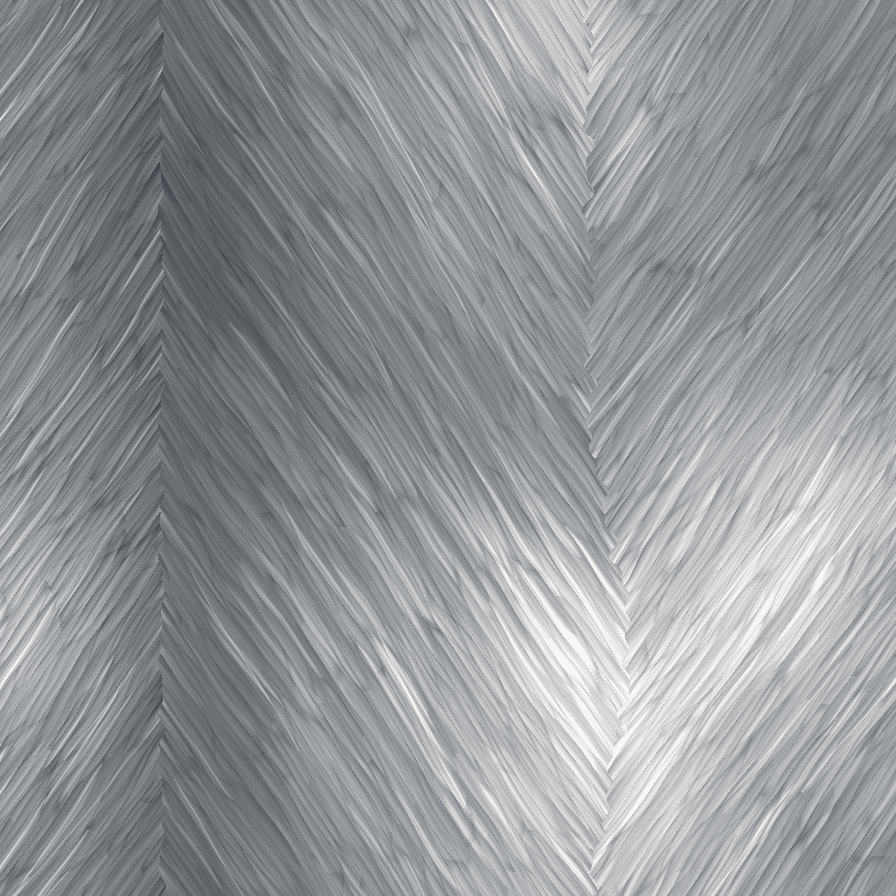
This texture is drawn by a WebGL 1 fragment shader. Its source:

```glsl
precision highp float;
// Brushed silver strokes in a herringbone, with soft pools of reflected light.
uniform vec2 u_resolution;

vec2 hash2(vec2 c) {
  return fract(sin(vec2(dot(c, vec2(127.1, 311.7)), dot(c, vec2(269.5, 183.3)))) * 4375.85);
}

// Nearest cell: x = random shade, y = signed offset across, z = border distance
vec3 cellStroke(vec2 uv) {
  vec2 base = floor(uv), local = fract(uv);
  float nearest = 9.0, second = 9.0, shade = 0.0, offset = 0.0;
  for (int j = -1; j <= 1; j++) {
    for (int i = -1; i <= 1; i++) {
      vec2 cell = vec2(float(i), float(j));
      vec2 rnd = hash2(base + cell);
      vec2 diff = cell + 0.1 + 0.8 * rnd - local;
      float d = length(diff);
      if (d < nearest) {
        second = nearest;
        nearest = d;
        shade = fract(rnd.x * 7.3 + rnd.y * 3.1);
        offset = diff.x;
      } else {
        second = min(second, d);
      }
    }
  }
  return vec3(shade, offset, second - nearest);
}

// Elliptical glow, its first axis turned by an angle
float glow(vec2 p, vec2 center, vec2 size, float angle) {
  vec2 d = p - center;
  float c = cos(angle), s = sin(angle);
  d = vec2(c * d.x + s * d.y, c * d.y - s * d.x) / size;
  return exp(-dot(d, d));
}

// Broad reflections on the metal
float reflectedLight(vec2 p) {
  float light = 0.565;
  light -= 0.14 * exp(-pow(abs(p.x - 0.22) / 0.13, 2.0));
  light -= 0.07 * glow(p, vec2(0.39, 0.61), vec2(0.24, 0.11), -0.9);
  light -= 0.05 * glow(p, vec2(0.06, 0.82), vec2(0.16, 0.2), 0.0);
  light -= 0.05 * glow(p, vec2(0.93, 0.82), vec2(0.2, 0.12), 0.9);
  light += 0.22 * glow(p, vec2(0.62, 0.99), vec2(0.2, 0.085), -1.0);
  light += 0.05 * glow(p, vec2(0.55, 0.8), vec2(0.22, 0.1), -1.0);
  light += 0.29 * glow(p, vec2(0.87, 0.36), vec2(0.22, 0.1), 0.9);
  light += 0.13 * glow(p, vec2(0.76, 0.46), vec2(0.2, 0.08), 0.95);
  light += 0.25 * glow(p, vec2(0.66, 0.23), vec2(0.2, 0.095), -1.0);
  light += 0.17 * glow(p, vec2(0.61, 0.03), vec2(0.16, 0.12), -0.9);
  light += 0.10 * glow(p, vec2(0.46, 0.25), vec2(0.18, 0.14), -0.9);
  light += 0.17 * glow(p, vec2(0.0, 0.28), vec2(0.15, 0.11), 0.9);
  light += 0.09 * glow(p, vec2(0.94, 0.2), vec2(0.22, 0.12), 0.9);
  return light;
}

void main() {
  vec2 p = gl_FragCoord.xy / u_resolution;

  // Ragged seams where the stroke direction flips
  float ragged = 0.005 * sin(p.y * 83.0 + 2.0 * sin(p.y * 31.0)) + 0.003 * sin(p.y * 211.0);
  float ridge = 0.18 + 0.5 * ragged;
  float valley = 0.657 + 0.045 * exp(-pow(abs(p.y - 0.27) / 0.17, 2.0)) + ragged;
  float leftPart = 1.0 - step(ridge, p.x);
  float rightPart = step(valley, p.x);
  float slope = mix(-1.6, 1.4, leftPart + rightPart);

  // Coordinates along and across the strokes, gently bent
  vec2 dir = normalize(vec2(1.0, slope));
  float along = dot(p, dir);
  float across = dot(p, vec2(-dir.y, dir.x));
  across += 0.0045 * sin(along * 9.0 + across * 11.0)
          + 0.0013 * sin(along * 27.0 + across * 47.0)
          + 0.0004 * sin(along * 71.0 + across * 113.0);
  vec2 q = vec2(across, along) + vec2(3.0, 5.0) * leftPart + vec2(7.0, 2.0) * rightPart;

  // Three stroke sizes, each leaning a little differently so that they cross
  vec3 broad = cellStroke(vec2(q.x + 0.05 * q.y, q.y) * vec2(66.0, 5.0));
  vec3 medium = cellStroke(vec2(q.x - 0.04 * q.y, q.y) * vec2(115.0, 7.0) + 17.0);
  vec3 fine = cellStroke(q * vec2(185.0, 13.0) + 41.0);

  // Each stroke picks up light from a little way along itself
  float slide = 0.05 * (broad.x - 0.5) + 0.06 * (medium.x - 0.5);
  float tone = reflectedLight(p + dir * slide);

  // Stroke faces, bevels and thin grooves
  float contrast = 0.6 + 0.65 * smoothstep(0.38, 0.72, tone) + 0.25 * leftPart;
  float relief = 0.05 * (broad.x - 0.5) + 0.085 * (medium.x - 0.5) + 0.075 * (fine.x - 0.5);
  relief += 0.03 * broad.y + 0.07 * medium.y + 0.05 * fine.y;
  relief -= 0.09 * (1.0 - smoothstep(0.0, 0.24, medium.z)) * step(0.45, medium.x);
  relief -= 0.07 * (1.0 - smoothstep(0.0, 0.14, broad.z)) * step(0.4, broad.x);
  tone += contrast * relief + 0.012;

  // Thin bright glints on a few strokes
  float glint = smoothstep(0.8, 0.95, medium.x) * (1.0 - smoothstep(0.03, 0.22, abs(medium.y)));
  float spark = step(0.93, broad.x) * (1.0 - smoothstep(0.01, 0.1, abs(broad.y)));
  tone += (0.09 + 0.10 * leftPart) * glint + 0.14 * spark;

  // Small bright flecks along the two seams
  float seam = min(abs(p.x - ridge) * 1.6, abs(p.x - valley));
  tone += 0.13 * exp(-seam * 75.0) * (fine.x - 0.45);

  tone = clamp(tone, 0.28, 0.97);
  vec3 color = vec3(tone) + vec3(-0.024, 0.0, 0.024) * (1.0 - tone) * 1.3;
  gl_FragColor = vec4(color, 1.0);
}
```
